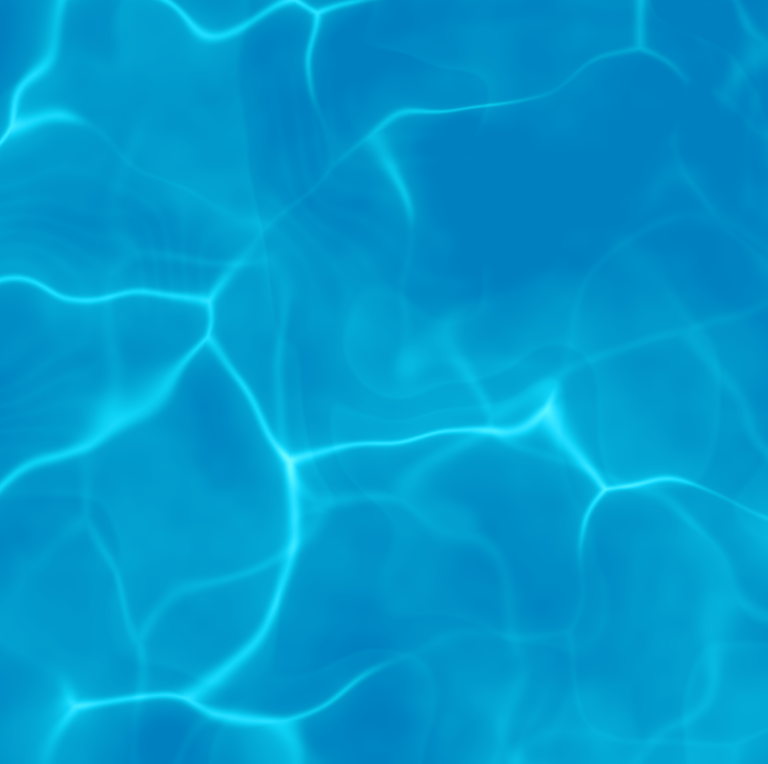
Give the GLSL for this texture, as a Shadertoy shader.

```glsl
float hash(vec2 p) {
    return fract(sin(dot(p, vec2(127.1, 311.7))) * 43758.545);
}

vec2 hash2(vec2 p) {
    return vec2(hash(p), hash(p + 57.3));
}

float noise(vec2 p) {
    vec2 i = floor(p), f = fract(p);
    f = f * f * f * (f * (f * 6.0 - 15.0) + 10.0);
    return mix(mix(hash(i), hash(i + vec2(1, 0)), f.x),
               mix(hash(i + vec2(0, 1)), hash(i + vec2(1, 1)), f.x), f.y);
}

float fbm(vec2 p) {
    float sum = 0.0, amp = 0.53;
    for (int i = 0; i < 4; i++) {
        sum += amp * noise(p);
        p = mat2(1.6, 1.2, -1.2, 1.6) * p + 7.7;
        amp *= 0.5;
    }
    return sum;
}

vec2 warp(vec2 p, float amount) {
    vec2 broad = vec2(noise(p * 4.0 + 3.1), noise(p * 4.0 + 41.7)) - 0.5;
    vec2 fine = vec2(noise(p * 10.0 + 13.0), noise(p * 10.0 + 29.0)) - 0.5;
    return p + amount * (broad + 0.28 * fine);
}

// x: gap between the two nearest cells, y: gap to the third
vec2 cellGaps(vec2 p) {
    vec2 cell = floor(p);
    vec3 nearest = vec3(9.0);
    for (int y = -2; y <= 2; y++)
    for (int x = -2; x <= 2; x++) {
        vec2 id = cell + vec2(x, y);
        float d = length(id + 0.1 + 0.8 * hash2(id) - p);
        if (d < nearest.x) nearest = vec3(d, nearest.xy);
        else if (d < nearest.y) nearest = vec3(nearest.x, d, nearest.y);
        else nearest.z = min(nearest.z, d);
    }
    return nearest.yz - nearest.x;
}

// Sheet of light with one crisp side and one fading side
float fold(float x) {
    return smoothstep(-0.025, 0.025, x) * exp(-9.0 * max(x, 0.0));
}

vec3 waterColor(float light) {
    float t = max(light, 0.0);
    vec3 color = vec3(0.05 * t * t, 0.5 + 0.32 * t, 0.75 + 0.13 * t + 0.08 * t * t);
    float glint = max(t - 1.0, 0.0);
    return min(color + glint * vec3(0.35, -0.1, -0.1), vec3(0.5, 0.96, 1.0));
}

void mainImage(out vec4 fragColor, in vec2 fragCoord) {
    vec2 p = fragCoord / iResolution.y;
    mat2 tilt = mat2(0.956, -0.292, 0.292, 0.956);

    // Broad patches of deep and shallow tone
    float light = 0.14 + 0.85 * (fbm(warp(p, 0.1) * 4.2 + 5.0) - 0.5);

    // Bright caustic web, fading in and out along its length
    vec2 web = tilt * warp(p, 0.17) * vec2(2.7, 3.7) + 11.0;
    vec2 gap = cellGaps(web);
    float strength = 0.12 + 0.88 * smoothstep(0.3, 0.66, noise(p * 5.0 + 19.0));
    float width = 0.03 + 0.13 * pow(noise(p * 6.0 + 63.0), 4.0);
    light += 0.62 * strength * exp(-pow(gap.x / width, 2.0));
    light += 0.24 * strength * exp(-gap.x * 8.0);
    light += 0.45 * strength * exp(-gap.y * 12.0);

    // Faint deeper web
    vec2 deep = tilt * warp(p + 4.0, 0.26) * vec2(3.6, 3.1) + 37.0;
    float deepGap = cellGaps(deep).x;
    float deepStrength = smoothstep(0.3, 0.8, noise(p * 4.0 + 83.0));
    light += 0.26 * deepStrength * exp(-pow(deepGap / 0.075, 2.0));

    // Soft curling sheets and faint ripple rings
    float swirl = noise(warp(p, 0.2) * 5.0 + 51.0);
    light += 0.13 * fold(swirl - 0.58) + 0.1 * fold(0.3 - swirl);
    float rings = 0.5 + 0.5 * sin(60.0 * noise(warp(p, 0.12) * 3.5 + 71.0));
    light += 0.05 * rings * rings * smoothstep(0.45, 0.75, noise(p * 4.0 + 97.0));

    // Slight fine mottling
    light += 0.05 * (noise(p * 38.0) - 0.5);

    fragColor = vec4(waterColor(light), 1.0);
}
```
